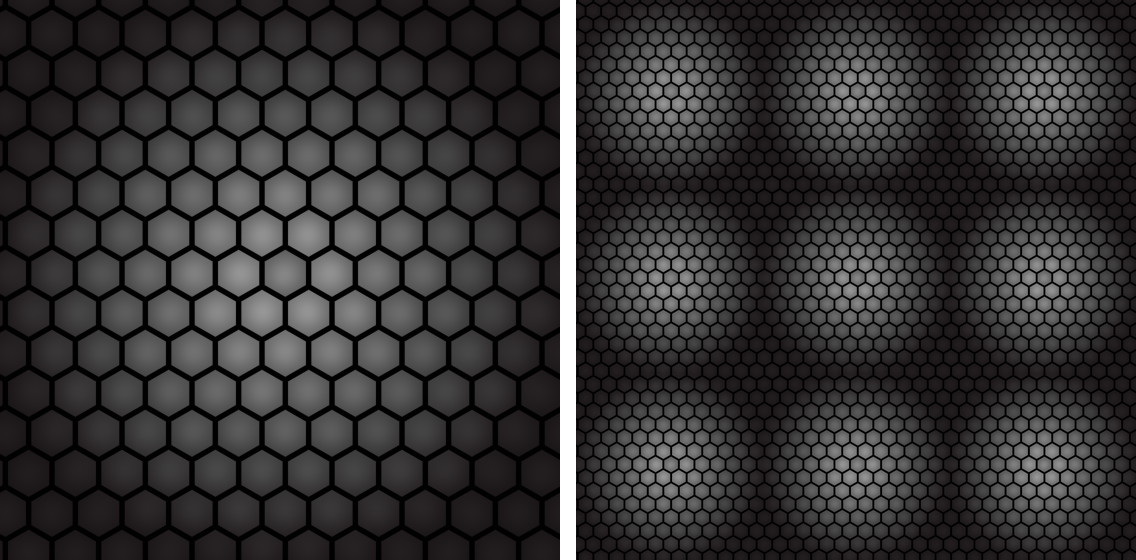
Left, the tile; right, the same tile 3 across and 3 down.
A Shadertoy shader for this pattern:

```glsl
// Dark honeycomb lit from the middle: pointy-top cells with black gaps.
// Two interleaved rectangular lattices give the nearest cell; a radial light,
// a soft dome in each cell and wrapping layered sines set its grey level.

const float TAU = 6.2831853;
const vec2 REPEATS = vec2(12.0, 7.0);        // cells across, row pairs down
const vec2 PERIOD = vec2(1.0, 1.7320508);    // one row pair, in cell widths
const vec2 PHASE = vec2(0.5095, 0.512);      // centre of the middle cell
const float GAP_HALF_WIDTH = 0.058;          // in cell widths
const vec3 GAP_COLOR = vec3(0.004);

// Lattice position of the nearest cell centre, in row-pair periods.
vec2 nearestCell(vec2 grid) {
    vec2 even = floor(grid + 0.5);
    vec2 odd = floor(grid) + 0.5;
    vec2 toEven = (grid - even) * PERIOD;
    vec2 toOdd = (grid - odd) * PERIOD;
    return dot(toEven, toEven) < dot(toOdd, toOdd) ? even : odd;
}

// Distance from a point in the cell to the shared border.
float borderDistance(vec2 local) {
    vec2 a = abs(local);
    return 0.5 - max(a.x, dot(a, vec2(0.5, 0.8660254)));
}

float softMax(float a, float b, float softness) {
    float d = a - b;
    return 0.5 * (a + b + sqrt(d * d + softness * softness));
}

// Radial light that settles to a dim floor before the canvas edge.
float radialLight(float radius) {
    return softMax(0.61 - 0.98 * radius, 0.11, 0.025);
}

// Small brightness shift per cell; whole frequencies make it wrap.
float cellVariation(vec2 wrapped) {
    return 0.6 * sin(TAU * dot(wrapped, vec2(5.0, 3.0)))
         + 0.4 * sin(TAU * dot(wrapped, vec2(-4.0, 6.0)) + 1.3);
}

// Dome shading: bright heart, darker rim.
float domeShade(vec2 local) {
    return mix(1.09, 0.81, smoothstep(0.0, 0.6, length(local)));
}

// Neutral grey with a faint warm cast in the shadows.
vec3 tintGrey(float value) {
    float shadow = 1.0 - smoothstep(0.12, 0.32, value);
    return vec3(value) + vec3(0.010, -0.006, -0.002) * shadow;
}

void mainImage(out vec4 fragColor, in vec2 fragCoord) {
    vec2 uv = fragCoord / iResolution.xy;

    // Cell lookup
    vec2 grid = (uv - PHASE) * REPEATS;
    vec2 cell = nearestCell(grid);
    vec2 local = (grid - cell) * PERIOD;
    vec2 wrapped = fract(cell / REPEATS);
    vec2 cellCenter = fract(PHASE + wrapped);

    // Light, with the middle cell slightly subdued
    float light = radialLight(length(uv - 0.5));
    light -= 0.12 * (1.0 - smoothstep(0.025, 0.06, length(cellCenter - 0.5)));
    light *= domeShade(local) * (1.0 + 0.025 * cellVariation(wrapped));

    // Black gaps with smoothed edges
    float pixel = REPEATS.x / min(iResolution.x, iResolution.y);
    float face = smoothstep(-0.75 * pixel, 0.75 * pixel,
                            borderDistance(local) - GAP_HALF_WIDTH);
    fragColor = vec4(mix(GAP_COLOR, tintGrey(light), face), 1.0);
}
```
